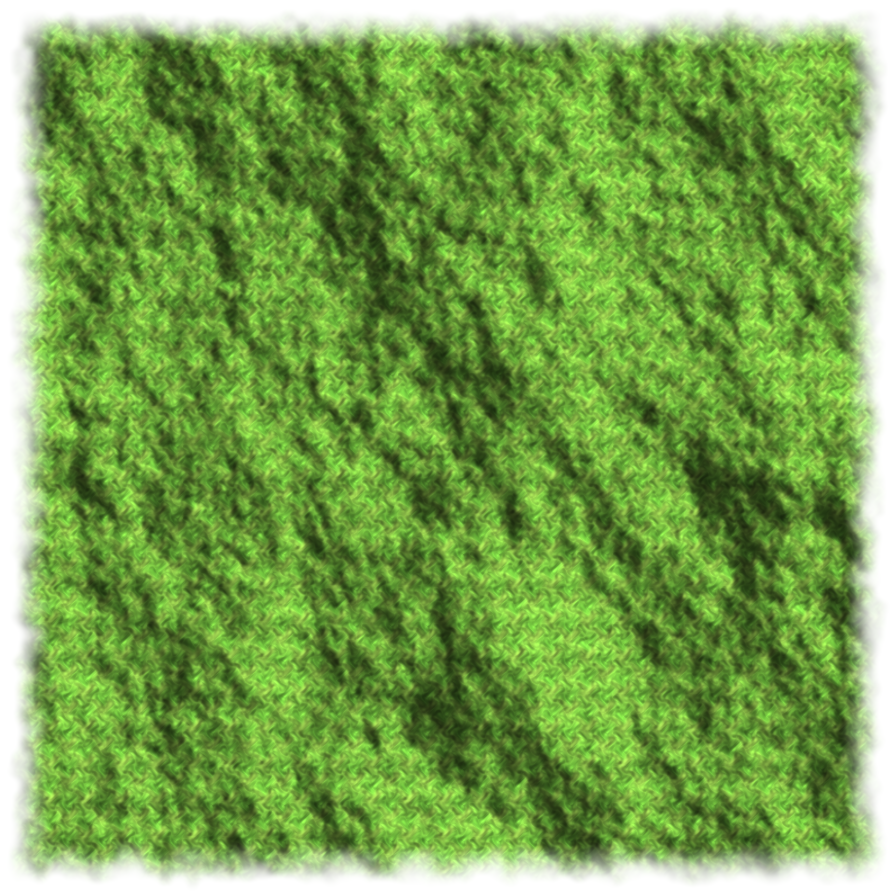
Write a three.js fragment shader that draws this texture.

```glsl
// A square patch of rough grass that fades to white at its ragged border.
// A small seamless tile of warped cellular curls and noise repeats as grass,
// and the slope of layered noise, lit from one side, gives folds and hollows.
varying vec2 vUv;

const float TILES = 25.0;
const float OCTAVES = 6.0;
const float TAU = 6.28319;
const vec3 WHITE = vec3(1.0);
const vec3 FRESH_GREEN = vec3(0.42, 0.73, 0.23);
const vec3 STRAW_GREEN = vec3(0.53, 0.70, 0.27);

float hash(vec2 p) {
  vec3 q = fract(p.xyx * vec3(0.1031, 0.1030, 0.0973));
  q += dot(q, q.yzx + 33.33);
  return fract((q.x + q.y) * q.z);
}

// Value noise that repeats after a whole number of cells.
float noise(vec2 p, float period) {
  vec2 cell = floor(p);
  vec2 f = fract(p);
  f = f * f * f * (f * (f * 6.0 - 15.0) + 10.0);
  vec2 a = mod(cell, period);
  vec2 b = mod(cell + 1.0, period);
  return mix(mix(hash(a), hash(vec2(b.x, a.y)), f.x),
             mix(hash(vec2(a.x, b.y)), hash(b), f.x), f.y);
}

// Distance to the nearest scattered point, repeating like the noise.
float cellular(vec2 p, float period) {
  vec2 cell = floor(p);
  float nearest = 2.0;
  for (int y = -1; y <= 1; y++) {
    for (int x = -1; x <= 1; x++) {
      vec2 neighbour = cell + vec2(float(x), float(y));
      vec2 id = mod(neighbour, period);
      vec2 point = neighbour + vec2(hash(id + 7.0), hash(id + 31.0));
      nearest = min(nearest, distance(p, point));
    }
  }
  return nearest;
}

// Height of the ground: each octave is turned to hide the noise lattice.
float groundHeight(vec2 p) {
  mat2 turn = mat2(0.8, 0.6, -0.6, 0.8);
  float height = 0.0;
  float amplitude = 0.37;
  p = p * 5.0 + 63.0;
  for (float i = 0.0; i < OCTAVES; i++) {
    height += amplitude * noise(p, 512.0);
    p = turn * p * 2.03 + 17.3;
    amplitude *= 0.51;
  }
  return height;
}

// Light on the ground, from its slope across the steep folds.
float groundLight(vec2 uv) {
  vec2 across = vec2(0.90, 0.43);
  vec2 along = vec2(-0.43, 0.90);
  vec2 p = vec2(dot(uv, across), 0.75 * dot(uv, along));
  vec2 stride = vec2(0.004, 0.0);
  float slope = (groundHeight(p + stride) - groundHeight(p - stride))
              / (2.0 * stride.x);
  return mix(0.33, 1.10, smoothstep(-5.2, 2.8, slope));
}

// One seamless tile of curled blades, tinted from straw to fresh green.
vec3 grassTile(vec2 t) {
  t += 0.05 * sin(TAU * (2.0 * t.yx + vec2(0.1, 0.4)));
  vec2 diagonal = vec2(t.x + t.y, t.y - t.x);
  float curls = 0.5 + 0.5 * cos(7.0 * cellular(t * 5.0, 5.0));
  float clumps = noise(t * 2.0 + 5.0, 2.0);
  float blades = noise(diagonal * vec2(5.0, 7.0), 35.0);
  float strands = 1.0 - abs(2.0 * noise(diagonal * 4.0 + 2.0, 4.0) - 1.0);
  float tone = 0.17 * curls + 0.23 * clumps + 0.38 * blades + 0.22 * strands;
  float tint = noise(diagonal * 3.0 + 11.0, 3.0);
  return mix(STRAW_GREEN, FRESH_GREEN, tint) * (0.50 + 0.92 * tone);
}

// Cover of the patch: soft on all four sides with an uneven outline.
float patchCover(vec2 uv) {
  float wobble = noise(uv * 28.0, 512.0) + 0.7 * noise(uv * 65.0, 512.0);
  vec2 inset = min(uv, 1.0 - uv) + 0.013 * (wobble - 0.85);
  vec2 cover = smoothstep(0.013, 0.060, inset);
  return cover.x * cover.y;
}

void main() {
  vec3 grass = grassTile(vUv * TILES) * groundLight(vUv);
  gl_FragColor = vec4(mix(WHITE, grass, patchCover(vUv)), 1.0);
}
```
